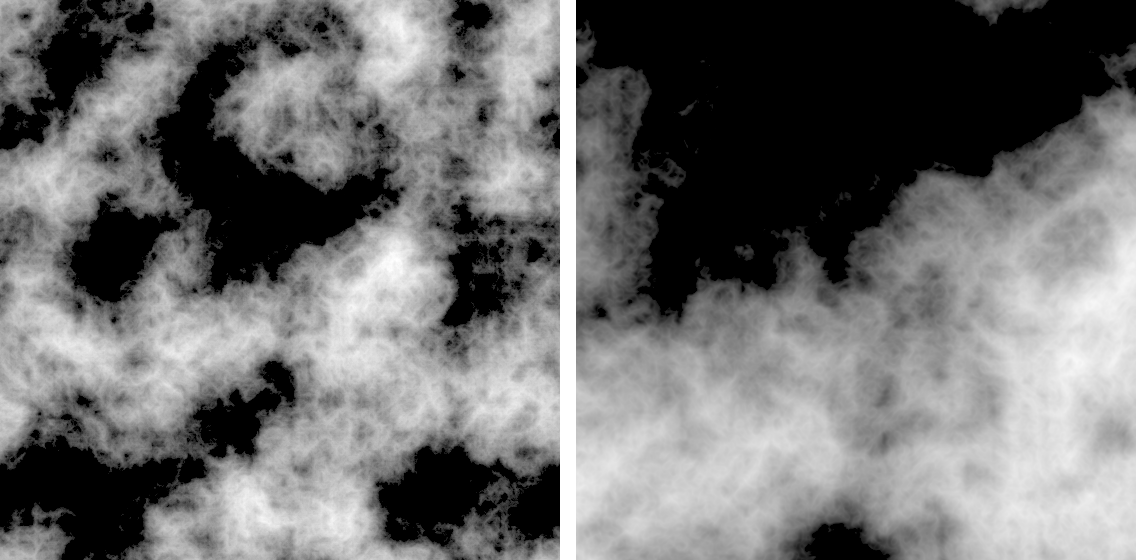
Left: the whole. Right: its middle third, enlarged.
This texture is drawn by a Shadertoy shader. Its source:

```glsl
#define BASE_CELLS 4.0
#define OCTAVES 7
#define SMOOTH_OCTAVES 2
#define GAIN 0.6
#define CREASE 0.6
#define WARP 0.002
#define CLEAR_LEVEL -0.85
#define BRIGHTNESS 0.535
#define EDGE_SOFTNESS 0.03
#define SEED 3.0

const float TAU = 6.2831853;

float hash(vec2 cell, float seed) {
    return fract(sin(dot(cell, vec2(127.1, 311.7)) + seed * 74.7) * 43758.5453);
}

// Contribution of one lattice corner, wrapped to the period
float corner(vec2 cell, vec2 offset, float period, float seed) {
    float angle = TAU * hash(mod(cell, period), seed);
    return dot(vec2(cos(angle), sin(angle)), offset);
}

// Tiling gradient noise with zero mean and roughly unit deviation
float gradientNoise(vec2 p, float period, float seed) {
    vec2 cell = floor(p);
    vec2 f = p - cell;
    vec2 blend = f * f * f * (f * (f * 6.0 - 15.0) + 10.0);
    vec2 e = vec2(1.0, 0.0);
    float low = mix(corner(cell, f, period, seed),
                    corner(cell + e.xy, f - e.xy, period, seed), blend.x);
    float high = mix(corner(cell + e.yx, f - e.yx, period, seed),
                     corner(cell + e.xx, f - e.xx, period, seed), blend.x);
    return 4.6 * mix(low, high, blend.y);
}

// Broad smooth masses first, then finer octaves with light creases
float cloudField(vec2 uv) {
    float sum = 0.0, power = 0.0, amplitude = 1.0, cells = BASE_CELLS;
    for (int i = 0; i < OCTAVES; i++) {
        float seed = SEED + float(i);
        vec2 shift = vec2(hash(vec2(1.0, 5.0), seed), hash(vec2(7.0, 2.0), seed));
        float n = gradientNoise(uv * cells + shift, cells, seed);
        float crease = (0.81 - abs(n)) * 1.66;
        sum += amplitude * (i < SMOOTH_OCTAVES ? n : mix(n, crease, CREASE) * 1.2);
        power += amplitude * amplitude;
        amplitude *= GAIN;
        cells *= 2.0;
    }
    return sum / sqrt(power);
}

void mainImage(out vec4 fragColor, in vec2 fragCoord) {
    vec2 uv = fragCoord / iResolution.xy;

    // Slight swirl that wraps with the tile
    float swirlCells = BASE_CELLS * 2.0;
    vec2 swirl = vec2(gradientNoise(uv * swirlCells, swirlCells, SEED + 20.0),
                      gradientNoise(uv * swirlCells, swirlCells, SEED + 21.0));

    // Steep rise from the black gaps, slow rise towards the white cores
    float density = max(cloudField(uv + WARP * swirl) - CLEAR_LEVEL, 0.0);
    float grey = BRIGHTNESS * sqrt(density) * smoothstep(0.0, EDGE_SOFTNESS, density);

    fragColor = vec4(vec3(min(grey, 1.0)), 1.0);
}
```
